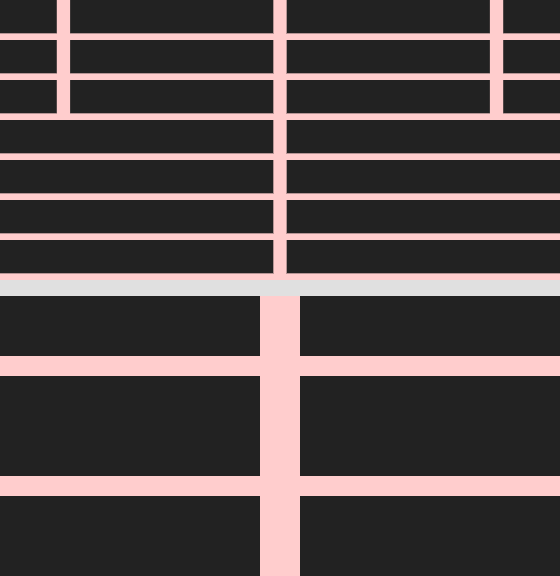
Top: the whole. Bottom: its middle third, enlarged.
Reproduce this pattern procedurally as a Shadertoy shader.

```glsl
// Dark panels divided by pale pink rails and upright bars, with side bars in the upper rows only.
#define ROWS 7.0
#define RAIL_SHARE (1.0 / 6.0)  // rail thickness as a share of the row height
#define BAR_WIDTH (1.0 / 21.0)  // in canvas heights
#define BAR_SPACING 0.7734      // in canvas heights
#define SIDE_BAR_FIRST_ROW 4.0  // counted from the bottom
#define PANEL_COLOR vec3(0.133)
#define LINE_COLOR vec3(1.0, 0.803, 0.803)

// Signed distance to a band repeated around multiples of the period
float repeatedBand(float position, float period, float width) {
    float offset = position - period * floor(position / period + 0.5);
    return abs(offset) - 0.5 * width;
}

// Linear coverage of an edge across one pixel
float coverage(float signedDistance, float pixel) {
    return clamp(0.5 - signedDistance / pixel, 0.0, 1.0);
}

void mainImage(out vec4 fragColor, in vec2 fragCoord) {
    float pixel = 1.0 / iResolution.y;
    vec2 p = vec2(fragCoord.x - 0.5 * iResolution.x, fragCoord.y) * pixel;

    // Horizontal rails along the foot of each row
    float rowHeight = 1.0 / ROWS;
    float railWidth = RAIL_SHARE * rowHeight;
    float rail = coverage(repeatedBand(p.y - 0.5 * railWidth, rowHeight, railWidth), pixel);

    // Even bars run the full height; odd bars stop at a rail
    float bar = coverage(repeatedBand(p.x, BAR_SPACING, BAR_WIDTH), pixel);
    float barIndex = floor(p.x / BAR_SPACING + 0.5);
    float isOdd = mod(barIndex, 2.0);
    float isUpper = step(SIDE_BAR_FIRST_ROW, floor(p.y * ROWS));
    bar *= mix(1.0, isUpper, isOdd);

    fragColor = vec4(mix(PANEL_COLOR, LINE_COLOR, max(rail, bar)), 1.0);
}
```
